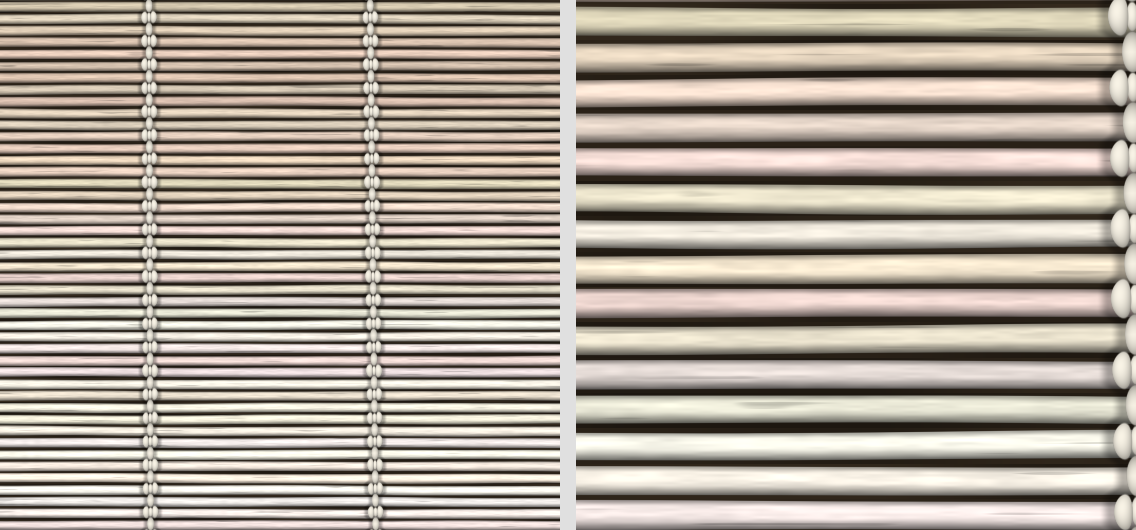
Left, the full canvas; right, a detail of the centre.
Give the GLSL for this texture, as a Shadertoy shader.

```glsl
#define ROWS 45.0
#define ROW_SHIFT 0.12
#define SLAT_HALF 0.405
#define WOBBLE 0.11
#define GRAIN 0.10
#define TINT 0.045
#define CORDS 2
#define GAP_COLOR vec3(0.15, 0.12, 0.085)
#define SLAT_TOP vec3(0.84, 0.79, 0.70)
#define SLAT_BOTTOM vec3(0.96, 0.945, 0.92)
#define CORD_COLOR vec3(0.93, 0.91, 0.86)

float hash(vec2 p) {
    vec3 q = fract(vec3(p.xyx) * 0.1031);
    q += dot(q, q.yzx + 33.33);
    return fract((q.x + q.y) * q.z);
}

float noise(vec2 p) {
    vec2 i = floor(p), f = fract(p);
    f = f * f * (3.0 - 2.0 * f);
    return mix(mix(hash(i), hash(i + vec2(1, 0)), f.x),
               mix(hash(i + vec2(0, 1)), hash(i + vec2(1, 1)), f.x), f.y);
}

// One horizontal rod per row, with its own tint, bend and thickness
vec3 slats(vec2 uv, float row, float pixel) {
    float id = floor(row);
    float seed = hash(vec2(id, 7.0));
    float bend = noise(vec2(uv.x * 4.0 + seed * 50.0, id * 3.0)) - 0.5;
    float tilt = (hash(vec2(id, 19.0)) - 0.5) * (uv.x - 0.5);
    float y = fract(row) - 0.5 + WOBBLE * (bend + tilt);
    float halfWidth = SLAT_HALF + 0.05 * (noise(vec2(uv.x * 6.0, id * 5.0 + 2.0)) - 0.5);
    float v = y / halfWidth;

    // Rounded shading: lit above the middle, dim along the underside
    float lit = sqrt(max(0.0, 1.0 - pow(abs(v + 0.22) / 1.25, 2.0)));
    float shade = mix(0.36, 1.04, lit) * mix(1.0, 0.72, smoothstep(0.1, 1.0, v));
    shade *= mix(0.72, 1.0, smoothstep(-1.0, -0.55, v));

    // Long wood fibres and occasional dark scratches
    float fibre = noise(vec2(uv.x * 22.0 + seed * 90.0, row * 9.0)) - 0.5;
    float fine = noise(vec2(uv.x * 90.0, row * 14.0 + seed * 40.0)) - 0.5;
    float scratch = smoothstep(0.83, 0.95, noise(vec2(uv.x * 12.0 + 31.0 * seed, row * 7.0 + 80.0)));
    shade *= 1.0 + GRAIN * (fibre + 0.6 * fine) - 0.16 * scratch;

    // Pinkish, straw and grey rods
    float hue = hash(vec2(id, 41.0)) - 0.5;
    vec3 tint = 1.0 + TINT * vec3(0.5 + hue, -1.4 * hue, 2.0 * (seed - 0.6));
    float tone = 0.94 + 0.10 * hash(vec2(id, 63.0));
    vec3 wood = mix(SLAT_TOP, SLAT_BOTTOM, smoothstep(0.0, 0.9, uv.y)) * tint * tone;

    vec3 gap = GAP_COLOR * (0.75 + 0.6 * noise(vec2(uv.x * 8.0, id)));
    float mask = smoothstep(-0.7, 0.7, (halfWidth - abs(y)) / pixel);
    return mix(gap, wood * shade, mask);
}

// Rounded thread loop drawn over the colour beneath it
void bead(inout vec3 color, vec2 p, vec2 radius, float pixel) {
    float d = length(p / radius);
    float mask = smoothstep(0.7, -0.7, (d - 1.0) * radius.x / pixel);
    float lit = sqrt(max(0.0, 1.0 - d * d));
    float side = dot(p / radius, vec2(-0.06, -0.10));
    color = mix(color, CORD_COLOR * (0.66 + 0.37 * lit + side), mask);
}

// Chain of twin side loops alternating with single centre loops
void cord(inout vec3 color, vec2 p, float pixel) {
    float link = floor((p.y - 0.35) / 2.0);
    float pairY = mod(p.y - 0.35, 2.0) - 1.0;
    float jitter = hash(vec2(link, 13.0)) - 0.5;
    float centreY = 1.0 - abs(pairY);
    float swell = 1.0 + 0.12 * jitter;

    // Soft contact shadow
    float reach = mix(0.48, 0.85, smoothstep(0.75, 0.35, abs(pairY)));
    color *= 1.0 - 0.30 * smoothstep(reach + 0.25, reach - 0.1, abs(p.x));

    bead(color, vec2(p.x, pairY), vec2(0.17, 0.42), pixel);
    for (int i = 0; i < 2; i++) {
        float side = float(i) * 2.0 - 1.0;
        vec2 q = vec2(p.x - side * 0.40, pairY - 0.06 * side * jitter);
        q.x += side * 0.22 * q.y * q.y;
        bead(color, q, vec2(0.28, 0.54) * swell, pixel);
    }
    bead(color, vec2(p.x, centreY), vec2(0.30, 0.58), pixel);
}

void mainImage(out vec4 fragColor, in vec2 fragCoord) {
    vec2 uv = fragCoord / iResolution.xy;
    uv.y = 1.0 - uv.y;
    float row = uv.y * ROWS - ROW_SHIFT;
    float pixel = ROWS / iResolution.y;
    float rowsPerWidth = ROWS * iResolution.x / iResolution.y;

    vec3 color = slats(uv, row, pixel);

    // Cords lean slightly to the right on the way down
    for (int i = 0; i < CORDS; i++) {
        float k = float(i);
        float cordX = 0.266 + 0.395 * k + (0.003 + 0.007 * k) * uv.y;
        cord(color, vec2((uv.x - cordX) * rowsPerWidth, row), pixel);
    }

    fragColor = vec4(clamp(color, 0.0, 1.0), 1.0);
}
```
